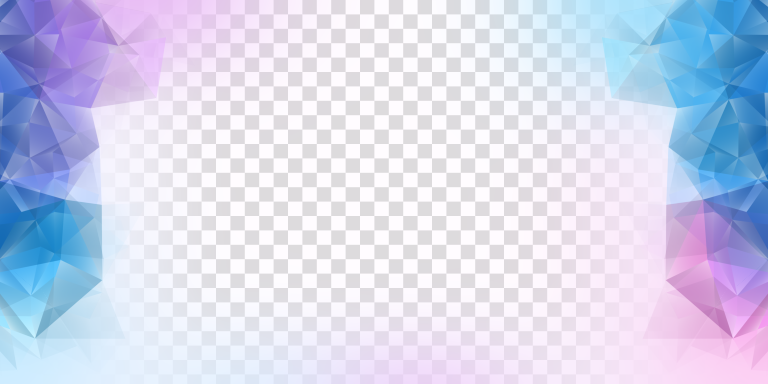
Give the GLSL for this background, as a Shadertoy shader.

```glsl
// Low-poly crystal clusters on both sides of a pale checkerboard.
// Mirrored jittered grids are split into shaded triangles, tinted by height,
// and faded inward over soft coloured glows.

const float CHECK_SIZE = 0.0375;
const float LARGE_FACET = 0.145;
const float SMALL_FACET = 0.085;
const float JITTER = 0.78;
const float SMALL_OPACITY = 0.38;
const vec3 CHECK_LIGHT = vec3(1.0, 0.99, 1.0);
const vec3 CHECK_DARK = vec3(0.868, 0.858, 0.868);
const vec3 HAZE = vec3(0.965, 0.955, 0.995);
const vec3 LILAC = vec3(0.91, 0.72, 0.96);
const vec3 SKY = vec3(0.62, 0.88, 0.99);
const vec3 ICE = vec3(0.78, 0.92, 1.0);
const vec3 ROSE = vec3(0.99, 0.80, 0.95);
const vec3 VIOLET = vec3(0.62, 0.47, 0.90);
const vec3 PERIWINKLE = vec3(0.56, 0.58, 0.95);
const vec3 CYAN = vec3(0.13, 0.64, 0.92);
const vec3 AZURE = vec3(0.25, 0.70, 0.96);
const vec3 MAGENTA = vec3(0.97, 0.57, 0.90);
const vec3 DEEP_BLUE = vec3(0.08, 0.40, 0.73);

vec2 hash2(vec2 p) {
    vec3 a = fract(vec3(p.xyx) * vec3(0.1031, 0.1030, 0.0973));
    a += dot(a, a.yzx + 33.33);
    return fract((a.xx + a.yz) * a.zy);
}

float cross2(vec2 a, vec2 b) { return a.x * b.y - a.y * b.x; }

float bump(float v, float center, float width) {
    float t = (v - center) / width;
    return exp(-t * t);
}

// Inner limit of a cluster, measured from its side of the canvas
float reach(float y) {
    return 0.235 + 0.19 * bump(y, 0.86, 0.10) + 0.05 * bump(y, 0.37, 0.08);
}

float clusterMask(vec2 p) {
    float inner = reach(p.y);
    float fade = 1.0 - smoothstep(inner - 0.12, inner + 0.07, p.x);
    return fade * smoothstep(0.04, 0.23, p.y);
}

// Four colours from the bottom to the top
vec3 ramp(float y, vec3 a, vec3 b, vec3 c, vec3 d) {
    vec3 color = mix(a, b, smoothstep(0.17, 0.34, y));
    color = mix(color, c, smoothstep(0.40, 0.56, y));
    return mix(color, d, smoothstep(0.66, 0.92, y));
}

vec3 clusterTint(vec2 p, bool rightSide) {
    vec3 body = rightSide ? ramp(p.y, MAGENTA, PERIWINKLE, AZURE, AZURE)
                          : ramp(p.y, SKY, CYAN, PERIWINKLE, VIOLET);
    vec3 pale = rightSide ? mix(ROSE, SKY, smoothstep(0.35, 0.6, p.y))
                          : mix(ICE, LILAC, smoothstep(0.45, 0.8, p.y));
    if (rightSide) {
        float blush = bump(p.x, 0.2, 0.12) * bump(p.y, 0.32, 0.13);
        body = mix(body, MAGENTA, blush);
    }
    float edge = bump(p.x, 0.0, 0.08) * smoothstep(0.15, 0.4, p.y);
    body = mix(body, DEEP_BLUE, 0.65 * edge);
    return mix(body, pale, 0.85 * smoothstep(0.12, 0.34, p.x));
}

vec2 gridVertex(vec2 id, float size) {
    return (id + JITTER * (hash2(id + 71.0 + 300.0 * size) - 0.5)) * size;
}

// Triangle facets: rgb is the shaded colour, a the opacity
vec4 facets(vec2 p, float size, bool rightSide) {
    vec2 cell = floor(p / size);
    float blur = 0.7 / iResolution.y;
    vec4 sum = vec4(0.0);
    float total = 0.0001;
    for (int k = 0; k < 18; k++) {
        int n = k / 2;
        vec2 id = cell + vec2(n % 3 - 1, n / 3 - 1);
        float flip = mod(id.x + id.y, 2.0);
        float half2 = float(k % 2);
        // The diagonal direction alternates from cell to cell
        vec2 a = gridVertex(id + vec2(flip, 0.0), size);
        vec2 b = gridVertex(id + vec2(1.0 - flip, 1.0), size);
        vec2 c = gridVertex(id + vec2(half2, abs(half2 - 1.0 + flip)), size);
        float area = cross2(b - a, c - a);
        vec3 w = vec3(cross2(b - p, c - p), cross2(c - p, a - p), cross2(a - p, b - p));
        vec3 d = w * sign(area) / vec3(length(c - b), length(a - c), length(b - a));
        float cover = smoothstep(-blur, blur, min(d.x, min(d.y, d.z)));
        if (cover <= 0.0) continue;
        vec3 bary = clamp(w / area, 0.0, 1.0);
        vec2 rnd = hash2(id * 2.0 + half2 + 19.0);
        vec2 center = (a + b + c) / 3.0;
        float light = rnd.x < 0.33 ? bary.x : rnd.x < 0.67 ? bary.y : bary.z;
        vec3 color = clusterTint(mix(center, p, 0.2), rightSide);
        color *= mix(0.76, 1.08, rnd.y);
        color = mix(color, vec3(1.0), 0.62 * light * light);
        color = mix(color, color * color, 0.35 * (1.0 - light) * rnd.x);
        sum += cover * vec4(min(color, 1.0), clusterMask(mix(center, p, 0.25)));
        total += cover;
    }
    return sum / total;
}

vec3 glow(vec3 base, vec2 p, vec2 center, vec2 radius, vec3 color, float strength) {
    vec2 d = (p - center) / radius;
    return mix(base, color, strength * exp(-dot(d, d)));
}

void mainImage(out vec4 fragColor, in vec2 fragCoord) {
    vec2 p = fragCoord / iResolution.xy * vec2(2.0, 1.0);
    bool rightSide = p.x > 1.0;
    vec2 q = vec2(min(p.x, 2.0 - p.x), p.y);

    // Checkerboard anchored at the top left, with smooth borders
    vec2 g = vec2(p.x, 1.0 - p.y) / CHECK_SIZE;
    vec2 wave = sin(3.14159 * g) * CHECK_SIZE * iResolution.y / 3.14159;
    vec2 s = clamp(wave, -0.5, 0.5) * 2.0;
    vec3 color = mix(CHECK_DARK, CHECK_LIGHT, 0.5 + 0.5 * s.x * s.y);

    // Pale haze and coloured glows
    color = mix(color, HAZE, 0.93 * (1.0 - smoothstep(0.20, 0.62, q.x)));
    color = mix(color, HAZE, 0.5 * (1.0 - smoothstep(0.0, 0.3, p.y)));
    color = glow(color, p, vec2(0.34, 1.04), vec2(0.34, 0.22), LILAC, 0.9);
    color = glow(color, p, vec2(1.66, 1.02), vec2(0.28, 0.25), SKY, 0.85);
    color = glow(color, p, vec2(0.0, 0.08), vec2(0.32, 0.3), ICE, 0.9);
    color = glow(color, p, vec2(2.0, 0.08), vec2(0.36, 0.3), ROSE, 0.95);
    color = glow(color, p, vec2(1.08, -0.03), vec2(0.32, 0.16), LILAC, 0.5);
    color = glow(color, p, vec2(0.64, -0.03), vec2(0.3, 0.17), ICE, 0.4);
    color = glow(color, p, vec2(1.6, 0.48), vec2(0.2, 0.3), ROSE, 0.2);

    // Large crystals, then a finer translucent layer
    if (q.x < 0.75) {
        vec4 large = facets(q, LARGE_FACET, rightSide);
        vec4 small = facets(q, SMALL_FACET, rightSide);
        color = mix(color, large.rgb, large.a);
        color = mix(color, small.rgb, small.a * SMALL_OPACITY);
    }
    fragColor = vec4(color, 1.0);
}
```
